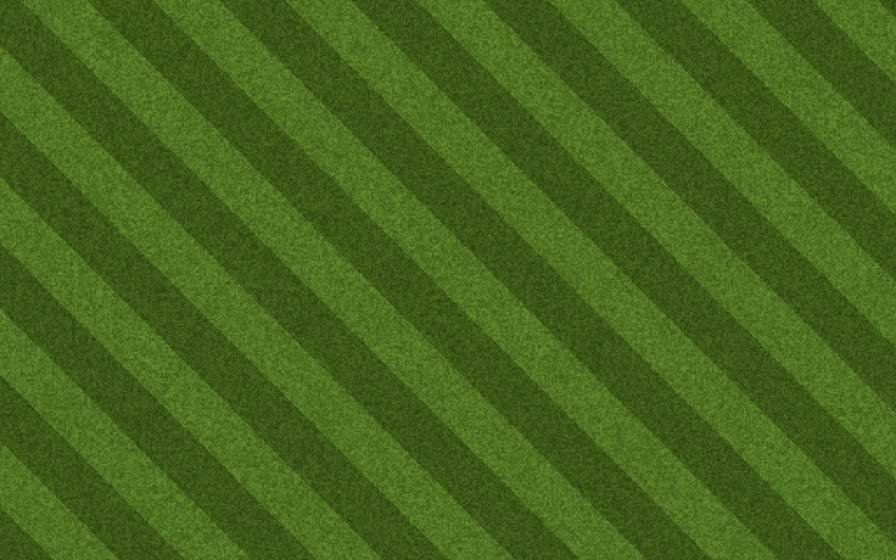
Give the GLSL for this texture, as a WebGL 2 fragment shader.

```glsl
#version 300 es
precision highp float;

uniform vec2 u_resolution;
out vec4 fragColor;

float hash(vec2 p) {
    vec3 q = fract(p.xyx * vec3(0.1031, 0.1030, 0.0973));
    q += dot(q, q.yzx + 33.33);
    return fract((q.x + q.y) * q.z);
}

float valueNoise(vec2 p) {
    vec2 cell = floor(p);
    vec2 f = fract(p);
    f = f * f * (3.0 - 2.0 * f);
    float low = mix(hash(cell), hash(cell + vec2(1, 0)), f.x);
    float high = mix(hash(cell + vec2(0, 1)), hash(cell + vec2(1, 1)), f.x);
    return mix(low, high, f.y);
}

// Blade tips: very fine flecks with a little clumping, centred on zero
float bladeGrain(vec2 p) {
    float flecks = valueNoise(p * 320.0 - 0.5);
    float clumps = valueNoise(p * 190.0 + 37.0);
    return 0.65 * flecks + 0.35 * clumps - 0.5;
}

// Diagonal mown bands: 1 on the light half of each period, 0 on the dark half
float mownBands(vec2 p, float fray) {
    float period = 0.2354;
    float across = (p.x + p.y - 1.0375 + fray) / period;
    float fromCentre = abs(fract(across + 0.25) - 0.5);
    float inside = (0.25 - fromCentre) * period * 0.7071;
    float soft = max(0.0015, 0.75 / u_resolution.y);
    return smoothstep(-soft, soft, inside);
}

void main() {
    // Canvas height is one unit
    vec2 p = gl_FragCoord.xy / u_resolution.y;

    // Borders fray only by the width of a blade
    float fray = 0.003 * (valueNoise(p * 240.0 + 11.0) - 0.5);
    float light = mownBands(p, fray);
    vec3 color = mix(vec3(0.236, 0.347, 0.089), vec3(0.315, 0.451, 0.138), light);

    // Blade shading, slightly stronger on the light bands
    color += bladeGrain(p) * vec3(0.165, 0.195, 0.105) * mix(0.9, 1.1, light);

    // Dry and fresh blades, and faint uneven wear
    float dryness = valueNoise(p * 230.0 + 71.0) - 0.5;
    color += dryness * vec3(0.025, -0.005, 0.01);
    color *= 1.0 + 0.03 * (valueNoise(p * 14.0 + 5.0) - 0.5);

    fragColor = vec4(clamp(color, 0.0, 1.0), 1.0);
}
```
